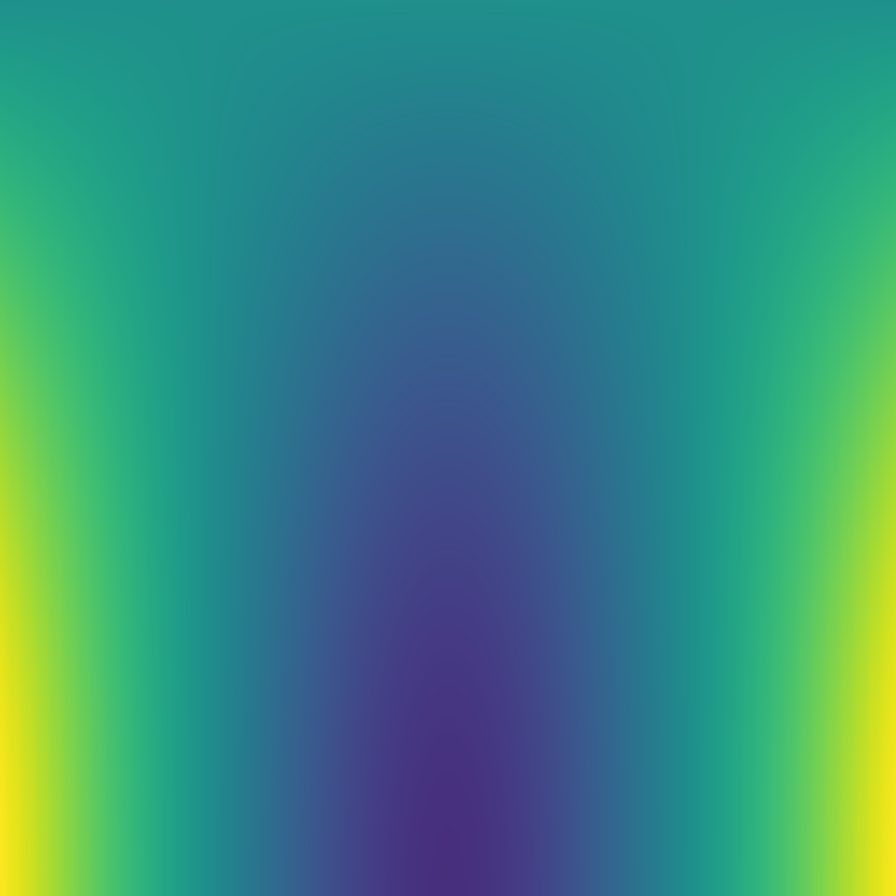
A WebGL 1 fragment shader for this background:

```glsl
precision highp float;
// A smooth scalar field: a dark central valley between two bright flanks that
// fades to a level teal along the top. A hyperbola shapes the cross-section,
// a quarter sine its fade with height, and a polynomial ramp colours it.

uniform vec2 u_resolution;

#define PI 3.14159265
#define REST_LEVEL 0.5      // field value along the top edge
#define VALLEY_LEVEL 0.13   // field value at the bottom centre
#define FLANK_LEVEL 1.0     // field value at the bottom corners
#define VALLEY_ROUND 0.34   // roundness of the valley floor
#define STREAK_COUNT 64.0   // faint vertical streaks across the width
#define STREAK_GAIN 0.003   // strength of the streaks

// Purple, blue, teal, green and yellow ramp, for t from 0 to 1.
vec3 fieldColor(float t) {
  vec3 c0 = vec3(0.2777, 0.0054, 0.3341);
  vec3 c1 = vec3(0.1051, 1.4046, 1.3846);
  vec3 c2 = vec3(-0.3309, 0.2148, 0.0951);
  vec3 c3 = vec3(-4.6342, -5.7991, -19.3324);
  vec3 c4 = vec3(6.2283, 14.1799, 56.6906);
  vec3 c5 = vec3(4.7764, -13.7451, -65.3530);
  vec3 c6 = vec3(-5.4355, 4.6459, 26.3124);
  return c0 + t * (c1 + t * (c2 + t * (c3 + t * (c4 + t * (c5 + t * c6)))));
}

// Rounded valley: 0 on the centre line, 1 at either side.
float valley(float offset) {
  float k = VALLEY_ROUND;
  return (sqrt(offset * offset + k * k) - k) / (sqrt(1.0 + k * k) - k);
}

void main() {
  vec2 uv = gl_FragCoord.xy / u_resolution;

  // Cross-section along the bottom edge
  float offset = abs(2.0 * uv.x - 1.0);
  float section = mix(VALLEY_LEVEL, FLANK_LEVEL, valley(offset));

  // Fade towards the rest level at the top
  float strength = cos(0.5 * PI * uv.y);
  float field = mix(REST_LEVEL, section, strength);

  // Fine vertical streaks, strongest on the lower flanks
  float streak = sin(2.0 * PI * STREAK_COUNT * uv.x);
  field += STREAK_GAIN * streak * strength * offset;

  gl_FragColor = vec4(fieldColor(clamp(field, 0.0, 1.0)), 1.0);
}
```
